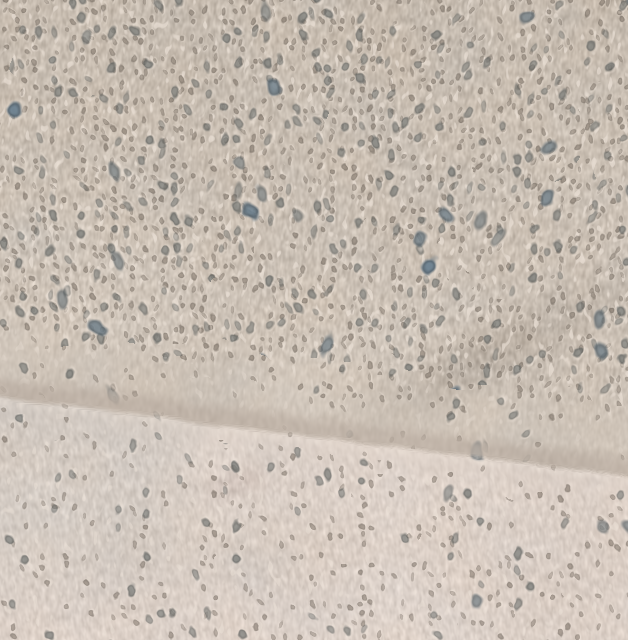
A WebGL 1 fragment shader for this texture:

```glsl
precision highp float;
uniform vec2 u_resolution;

const vec3 SAND_TOP = vec3(0.780, 0.738, 0.690);
const vec3 SAND_MID = vec3(0.808, 0.766, 0.720);
const vec3 SAND_LOW = vec3(0.862, 0.815, 0.780);
const vec3 SAND_COOL = vec3(0.815, 0.785, 0.755);
const vec3 GROOVE = vec3(0.735, 0.685, 0.640);
const vec3 STONE_WARM = vec3(0.43, 0.39, 0.35);
const vec3 STONE_GREY = vec3(0.42, 0.43, 0.42);
const vec3 STONE_BLUE = vec3(0.36, 0.44, 0.50);
const vec3 FLECK = vec3(0.93, 0.89, 0.85);

vec3 hash3(vec2 p) {
  vec3 q = fract(vec3(p.xyx) * vec3(0.1031, 0.1030, 0.0973));
  q += dot(q, q.yxz + 33.33);
  return fract((q.xxy + q.yzz) * q.zyx);
}

float cornerSlope(vec2 cell, vec2 f, vec2 corner) {
  vec2 slope = hash3(cell + corner + 71.0).xy * 2.0 - 1.0;
  return dot(slope, f - corner);
}

float gradientNoise(vec2 p) {
  vec2 i = floor(p), f = p - i;
  vec2 u = f * f * f * (f * (f * 6.0 - 15.0) + 10.0);
  float low = mix(cornerSlope(i, f, vec2(0, 0)), cornerSlope(i, f, vec2(1, 0)), u.x);
  float high = mix(cornerSlope(i, f, vec2(0, 1)), cornerSlope(i, f, vec2(1, 1)), u.x);
  return 1.6 * mix(low, high, u.y);
}

float fbm(vec2 p) {
  float sum = 0.0, amp = 0.6;
  for (int k = 0; k < 4; k++) {
    sum += amp * gradientNoise(p);
    p = p * 2.03 + 17.7;
    amp *= 0.5;
  }
  return sum;
}

vec2 rotate(vec2 p, float a) {
  float c = cos(a), s = sin(a);
  return vec2(c * p.x - s * p.y, s * p.x + c * p.y);
}

// Scattered stones: x = body, y = dark rim, z = light side, w = tone
vec4 stones(vec2 p, float cellSize, float density, float tilt, float seed) {
  vec2 q = p / cellSize, cell = floor(q);
  float wobble = 0.35 * gradientNoise(q * 2.6 + seed);
  vec4 best = vec4(0.0);
  for (int j = -1; j <= 1; j++) {
    for (int i = -1; i <= 1; i++) {
      vec2 id = cell + vec2(float(i), float(j));
      vec3 place = hash3(id + seed);
      vec3 look = hash3(id + seed + 137.0);
      float present = step(place.z, density);
      vec2 d = rotate(q - id - 0.2 - 0.6 * place.xy, tilt + (look.x - 0.5) * 1.5);
      vec2 size = vec2(0.17 + 0.12 * look.y, 0.27 + 0.20 * look.z);
      float r = length(d / size) + wobble;
      float body = present * (1.0 - smoothstep(0.65, 1.2, r));
      float rim = body * smoothstep(0.25, 0.8, r);
      float side = smoothstep(-0.1, 0.2, d.x);
      float light = present * side * smoothstep(0.9, 1.25, r) * (1.0 - smoothstep(1.25, 1.8, r));
      if (body > best.x) best.xyw = vec3(body, rim, look.y);
      best.z = max(best.z, light);
    }
  }
  return best;
}

vec3 layStones(vec3 base, vec4 s, vec3 stone, float strength) {
  vec3 lit = mix(base, FLECK, 0.45 * s.z * strength);
  float cover = s.x * strength * mix(0.5, 1.0, s.w);
  return mix(lit, stone * (1.12 - 0.25 * s.y), cover);
}

void main() {
  vec2 p = gl_FragCoord.xy / u_resolution.y;
  float broad = fbm(p * 4.0);

  // Sloping groove and the smooth worn band around it
  float fall = p.y - (0.396 - 0.128 * p.x) + 0.006 * fbm(p * vec2(14.0, 6.0));
  float above = smoothstep(-0.022, -0.010, fall);
  float groove = above * (1.0 - smoothstep(-0.002, 0.028, fall));
  float worn = smoothstep(-0.08, -0.02, fall) * (1.0 - smoothstep(0.04, 0.15, fall));

  // Broad ground colour
  vec3 upper = mix(SAND_MID, SAND_TOP, smoothstep(0.45, 0.95, p.y + 0.2 * broad));
  float cool = smoothstep(0.55, 0.1, p.x + 0.3 * broad) * smoothstep(0.0, 0.2, p.y);
  vec3 lower = mix(SAND_LOW, SAND_COOL, 0.75 * cool);
  vec3 color = mix(lower, upper, above) + 0.035 * broad;
  color += vec3(0.012, 0.0, -0.012) * fbm(p * 9.0 + 5.0);

  // Faint dirty smudges
  vec2 smear = rotate(p - vec2(0.80, 0.46), -0.46) / vec2(0.20, 0.045);
  vec2 stain = rotate(p - vec2(0.37, 0.245), -0.3) / vec2(0.05, 0.022);
  color -= 0.075 * exp(-dot(smear, smear)) * (1.0 + broad);
  color -= vec3(0.05, 0.06, 0.06) * exp(-dot(stain, stain));

  // Drawn-out grain, leaning differently on each side of the groove
  float tilt = mix(-0.25, 0.25, smoothstep(0.1, 0.9, p.x)) * above + 0.3 * (above - 1.0);
  vec2 g = rotate(p, 0.18 * above - 0.12);
  float grain = gradientNoise(g * vec2(125.0, 62.0));
  float fine = gradientNoise(g * vec2(230.0, 110.0) + 40.0);
  float rough = mix(0.85, 1.15, above) * (1.0 - 0.55 * worn);
  color += rough * (0.065 * grain + 0.045 * fine);
  float fleck = smoothstep(0.32, 0.65, gradientNoise(g * vec2(105.0, 58.0) + 90.0));
  color = mix(color, FLECK, 0.55 * fleck * rough);

  // Stones from fine specks to sparse bluish pebbles
  float crowd = mix(0.45, 1.0, above) * (1.0 - 0.75 * worn) * (1.0 + 0.5 * broad);
  color = layStones(color, stones(p, 0.0155, 0.50 * crowd, tilt, 3.0), STONE_WARM, 0.55);
  color = layStones(color, stones(p, 0.024, 0.30 * crowd, tilt, 211.0), STONE_GREY, 0.75);
  vec4 pebbles = stones(p, 0.040, 0.085 * crowd, tilt, 59.0);
  color = layStones(color, pebbles, mix(STONE_GREY, STONE_BLUE, pebbles.w), 0.9);

  // Groove floor with soft streaks and a pale lower lip
  color = mix(color, GROOVE + 0.025 * grain + 0.02 * broad, 0.78 * groove);
  float lip = exp(-pow((fall + 0.023) / 0.007, 2.0));
  color = mix(color, FLECK, 0.3 * lip * (0.8 + grain));

  gl_FragColor = vec4(clamp(color, 0.0, 1.0), 1.0);
}
```
